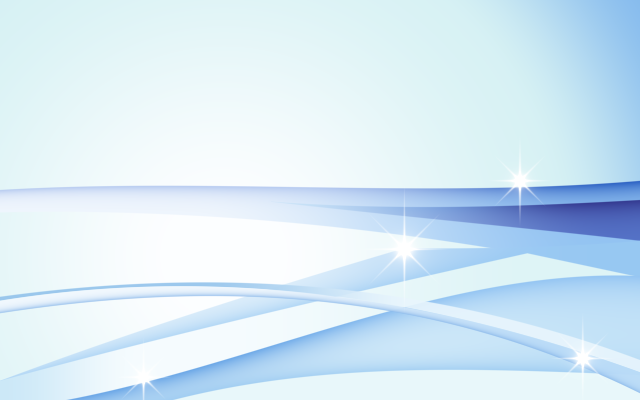
Write a Shadertoy shader that draws this background.

```glsl
// Pale blue backdrop with overlapping satin ribbons and star glints.
// Each ribbon edge is a cubic through four heights; layers are painted
// from back to front, shaded by the distance below or above their edges.

const float ASPECT = 1.6;
const vec2  GLOW_CENTER = vec2(0.56, 0.36);
const vec3  WHITE    = vec3(0.99, 0.995, 1.0);
const vec3  AQUA     = vec3(0.84, 0.945, 0.955);
const vec3  SKY      = vec3(0.58, 0.77, 0.95);
const vec3  CORNER   = vec3(0.52, 0.73, 0.93);
const vec3  MIST     = vec3(0.94, 0.965, 0.992);
const vec3  LAVENDER = vec3(0.71, 0.79, 0.94);
const vec3  ROYAL    = vec3(0.16, 0.37, 0.76);
const vec3  INDIGO   = vec3(0.20, 0.22, 0.56);
const vec3  AZURE    = vec3(0.40, 0.64, 0.90);

// Edge heights at 0, 1/3, 2/3 and 1 of the width
const vec4 HORIZON    = vec4(0.525, 0.535, 0.529, 0.548);
const vec4 VEIL_LOW   = vec4(0.469, 0.458, 0.404, 0.310);
const vec4 WEDGE_TOP  = vec4(0.496, 0.483, 0.486, 0.500);
const vec4 WEDGE_LOW  = vec4(0.496, 0.4625, 0.431, 0.398);
const vec4 BLADE_TOP  = vec4(0.048, 0.233, 0.396, 0.550);
const vec4 STRIP_TOP  = vec4(0.048, 0.185, 0.310, 0.430);
const vec4 SWEEP_TOP  = vec4(-0.025, 0.092, 0.246, 0.310);
const vec4 FLOOR_TOP  = vec4(-0.167, 0.023, 0.075, 0.0625);
const vec4 ARC_TOP    = vec4(0.258, 0.294, 0.246, 0.100);
const vec4 ARC_MID    = vec4(0.248, 0.283, 0.221, 0.069);
const vec4 ARC_LOW    = vec4(0.217, 0.260, 0.204, 0.017);
const float WEDGE_START = 0.423;

// Glints: x, y, ray length
const vec3 GLINTS[4] = vec3[4](
    vec3(1.300, 0.548, 0.115), vec3(1.011, 0.377, 0.160),
    vec3(0.359, 0.057, 0.100), vec3(1.457, 0.104, 0.115));

// Cubic through four evenly spaced heights
float curve(float u, vec4 h) {
    float s = 3.0 * u, a = s - 1.0, b = s - 2.0, c = s - 3.0;
    return dot(h, vec4(-a * b * c / 6.0, s * b * c / 2.0,
                       -s * a * c / 2.0, s * a * b / 6.0));
}

// Antialiased coverage of a signed distance
float fill(float d) {
    float soft = 0.8 / iResolution.y;
    return smoothstep(-soft, soft, d);
}

float fade(float d, float width) {
    return exp(-max(d, 0.0) / width);
}

// Tapered ray along the x axis
float ray(vec2 q, float len) {
    float taper = max(1.0 - abs(q.x) / len, 0.0);
    float across = q.y / (0.0012 + 0.0022 * taper);
    return taper * exp(-across * across);
}

float glint(vec2 q, float len) {
    vec2 d = vec2(q.x + q.y, q.y - q.x) * 0.7071;
    float rays = ray(q.yx, len) + ray(q, len * 0.7)
               + 0.8 * (ray(d, len * 0.8) + ray(d.yx, len * 0.8));
    float r2 = dot(q, q) / (len * len);
    return rays + 1.1 * exp(-r2 * 55.0) + 0.3 * exp(-r2 * 12.0);
}

void mainImage(out vec4 fragColor, in vec2 fragCoord) {
    vec2 uv = fragCoord / iResolution.xy;
    vec2 p = uv * vec2(ASPECT, 1.0);
    float u = uv.x, y = uv.y;

    // Backdrop glow, blue toward the far corner
    float r = length(p - GLOW_CENTER);
    vec3 col = mix(WHITE, AQUA, smoothstep(0.05, 0.92, r));
    col = mix(col, CORNER, smoothstep(0.82, 1.27, r));
    vec3 ground = mix(WHITE, AQUA, 0.75 * smoothstep(0.1, 0.75, r));
    float horizon = curve(u, HORIZON);
    col = mix(col, ground, fill(horizon - y));

    // Veil hanging from the horizon
    vec3 veil = mix(MIST, SKY, smoothstep(0.3, 0.95, u));
    vec3 rim = mix(LAVENDER, ROYAL, smoothstep(0.45, 1.0, u));
    vec3 shaded = mix(veil, rim, fade(horizon - y, mix(0.014, 0.032, u)));
    col = mix(col, shaded, fill(horizon - y) * fill(y - curve(u, VEIL_LOW)));

    // Dark wedge growing to the right
    float t = (u - WEDGE_START) / (1.0 - WEDGE_START);
    float wedgeTop = curve(t, WEDGE_TOP), wedgeLow = curve(t, WEDGE_LOW);
    vec3 wedge = mix(vec3(0.79, 0.89, 0.97), vec3(0.34, 0.46, 0.79), smoothstep(0.0, 0.95, t));
    wedge = mix(wedge, mix(AZURE, INDIGO, smoothstep(0.3, 0.85, t)),
                fade(wedgeTop - y, 0.035) * smoothstep(0.05, 0.95, t));
    col = mix(col, wedge, step(0.0, t) * fill(wedgeTop - y) * fill(y - wedgeLow));

    // Diagonal blade, then the white strip with its slanted tip
    float stripTop = curve(u, STRIP_TOP);
    float tip = 0.369 - 0.2126 * (p.x - 1.308);
    vec3 blade = mix(vec3(0.89, 0.945, 0.985), SKY, smoothstep(0.4, 0.95, u));
    blade = mix(blade, vec3(0.60, 0.79, 0.95), 0.65 * fade(y - stripTop, 0.03));
    col = mix(col, blade, fill(min(curve(u, BLADE_TOP), horizon - 0.15) - y));
    vec3 strip = mix(vec3(0.96, 0.985, 0.995), vec3(0.87, 0.955, 0.965), smoothstep(0.35, 0.85, u));
    strip = mix(strip, vec3(0.80, 0.91, 0.97), smoothstep(0.22, 0.0, u));
    col = mix(col, strip, fill(min(stripTop, tip) - y));

    // Broad sweep, bright below its dark rim, and the floor beneath
    float sweepTop = curve(u, SWEEP_TOP), floorTop = curve(u, FLOOR_TOP);
    vec3 sweep = mix(vec3(0.86, 0.94, 0.98), vec3(0.77, 0.89, 0.97), smoothstep(0.5, 1.0, u));
    sweep = mix(sweep, mix(AZURE, SKY, smoothstep(0.3, 0.75, u)), fade(sweepTop - y, 0.042));
    sweep = mix(sweep, vec3(0.57, 0.77, 0.94), 0.7 * fade(y - floorTop, 0.028));
    col = mix(col, sweep, fill(sweepTop - y));
    col = mix(col, vec3(0.91, 0.97, 0.98), fill(floorTop - y));

    // Arching double band
    float arcTop = curve(u, ARC_TOP), arcMid = curve(u, ARC_MID), arcLow = curve(u, ARC_LOW);
    vec3 outer = mix(vec3(0.57, 0.76, 0.92), vec3(0.91, 0.96, 0.99), smoothstep(0.3, 0.65, u));
    vec3 inner = mix(vec3(0.95, 0.975, 0.995), vec3(0.73, 0.86, 0.97), smoothstep(0.4, 0.9, u));
    inner = mix(inner, vec3(0.51, 0.70, 0.91), 0.85 * fade(y - arcLow, 0.007));
    col = mix(col, outer, 0.9 * fill(arcTop - y) * fill(y - arcMid));
    col = mix(col, inner, 0.95 * fill(arcMid - y) * fill(y - arcLow));

    // Star glints
    for (int i = 0; i < 4; i++)
        col = mix(col, vec3(1.0), min(glint(p - GLINTS[i].xy, GLINTS[i].z), 1.0));

    fragColor = vec4(col, 1.0);
}
```
